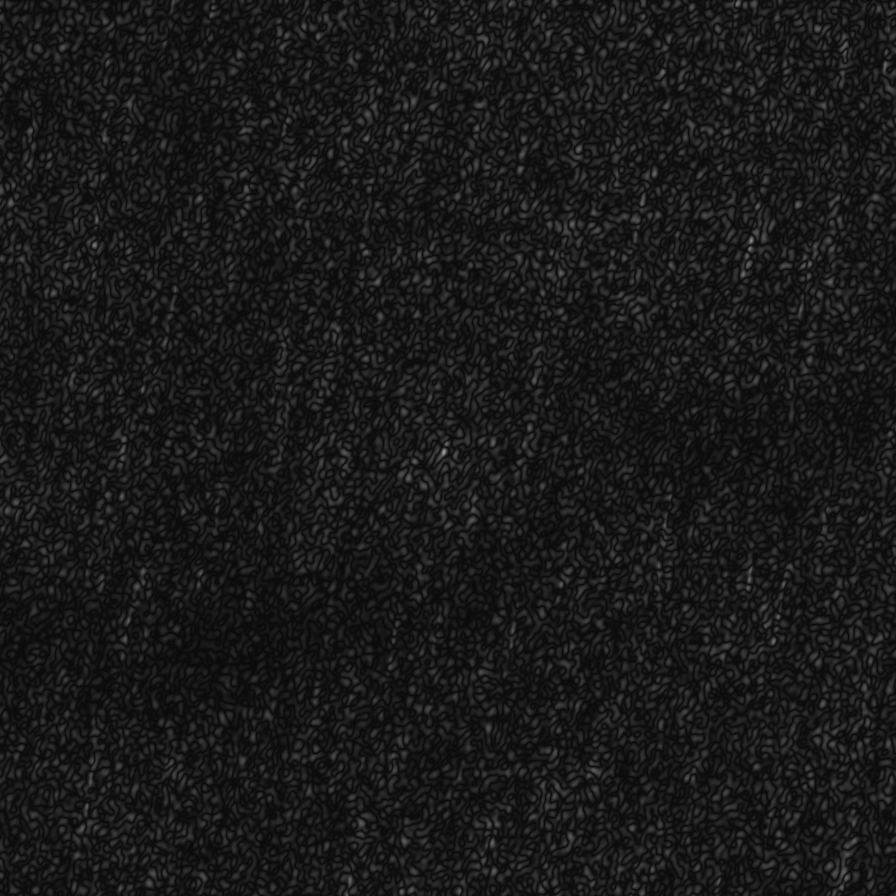
Write a three.js fragment shader that draws this texture.

```glsl
// Dark worn cloth: fine soft grains on near-black, made by folding a fine
// gradient noise at zero so that thin dark seams part the grains.
// Slanted thread streaks, cloudy wear and a faint crease vary their light.

#define GRAINS vec2(128.0, 106.0)   // noise cells across and up
#define THREADS vec2(155.0, 14.0)   // streaks across and along the thread
#define LEAN 0.17                   // sideways shift of threads per unit height
#define BASE 0.036                  // grey of the seams
#define GRAIN_LIGHT 0.079           // typical brightness added by a grain
#define SEAM_SOFTNESS 0.13          // rounding of the fold at the seams
#define GLINT 0.75                  // extra light on the most worn threads
#define CREASE_DEPTH 0.22           // darkening along the crease

varying vec2 vUv;

float hash(vec2 p) {
  return fract(sin(dot(p, vec2(127.1, 311.7))) * 43758.5453);
}

float noise(vec2 p) {
  vec2 cell = floor(p);
  vec2 f = fract(p);
  f = f * f * (3.0 - 2.0 * f);
  float low = mix(hash(cell), hash(cell + vec2(1.0, 0.0)), f.x);
  float high = mix(hash(cell + vec2(0.0, 1.0)), hash(cell + 1.0), f.x);
  return mix(low, high, f.y);
}

float clouds(vec2 p) {
  float sum = 0.0;
  float weight = 0.5;
  for (int i = 0; i < 4; i++) {
    sum += weight * noise(p);
    p = p * 2.1 + 13.7;
    weight *= 0.5;
  }
  return sum / 0.9375;
}

// Slope of a random direction at one lattice corner
float corner(vec2 cell, vec2 f, vec2 offset) {
  float angle = 6.2832 * hash(cell + offset);
  return dot(vec2(cos(angle), sin(angle)), f - offset);
}

float gradientNoise(vec2 p) {
  vec2 cell = floor(p);
  vec2 f = fract(p);
  vec2 u = f * f * (3.0 - 2.0 * f);
  float low = mix(corner(cell, f, vec2(0.0)),
                  corner(cell, f, vec2(1.0, 0.0)), u.x);
  float high = mix(corner(cell, f, vec2(0.0, 1.0)),
                   corner(cell, f, vec2(1.0)), u.x);
  return mix(low, high, u.y);
}

// Turned layers hide the lattice; the soft fold leaves grains and seams
float grains(vec2 p) {
  const mat2 turn = mat2(0.454, 0.891, -0.891, 0.454);
  float sum = 0.0;
  for (int i = 0; i < 3; i++) {
    sum += gradientNoise(p);
    p = turn * p + 19.37;
  }
  float level = sum / 0.37;
  return sqrt(level * level + SEAM_SOFTNESS * SEAM_SOFTNESS);
}

// Long slanted threads: gentle banding plus rare bright glints
float threads(vec2 p) {
  float fine = noise(p * THREADS);
  float wide = noise(p * THREADS * vec2(0.4, 0.5) + 31.0);
  float glint = smoothstep(0.76, 0.97, fine) * smoothstep(0.35, 0.8, wide);
  return 0.6 + 0.48 * fine + 0.3 * wide + GLINT * glint;
}

// Faint wavering dark fold rising to the right
float crease(vec2 p) {
  float middle = 0.28 + 0.23 * p.x + 0.14 * (noise(p * 4.0 + 7.0) - 0.5);
  float d = (p.y - middle) / 0.06;
  return 1.0 - CREASE_DEPTH * exp(-d * d);
}

void main() {
  vec2 slanted = vec2(vUv.x - LEAN * vUv.y, vUv.y);
  slanted.x += 0.012 * (noise(vUv * 5.0) - 0.5);

  float wear = 0.67 + 0.7 * clouds(vUv * vec2(4.5, 4.0) + 3.0);
  float light = grains(slanted * GRAINS) * threads(slanted);
  float grey = BASE + GRAIN_LIGHT * light * wear * crease(vUv);

  gl_FragColor = vec4(vec3(grey), 1.0);
}
```
